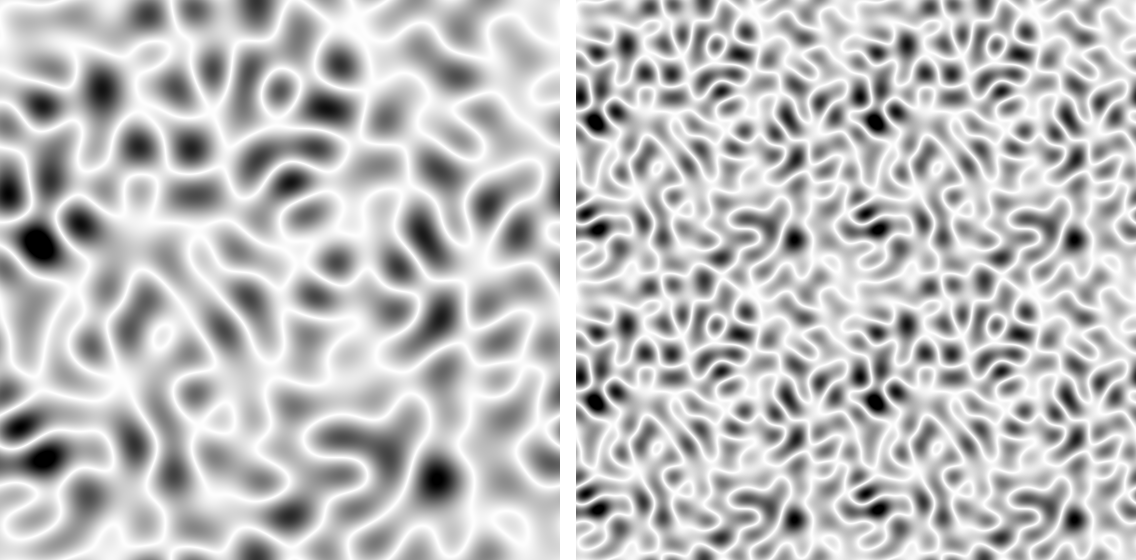
Left, the tile; right, the same tile 2 across and 2 down.
Give the GLSL for this texture, as a Shadertoy shader.

```glsl
// Soft grey cloud field folded at zero, leaving bright winding creases
// between dark blurred blobs. The field is a sum of layered sines whose
// wave vectors are whole numbers, so the canvas tiles on both axes.

const int   WAVES       = 110;     // number of layered sines
const float LOW_FREQ    = 3.5;     // slowest wave, cycles per canvas
const float HIGH_FREQ   = 10.5;    // fastest wave, cycles per canvas
const float SPREAD      = 0.335;   // standard deviation of the field
const float CREASE_SOFT = 0.012;   // rounding of the bright crease
const float SEED        = 17.0;    // picks another arrangement

const float TAU          = 6.283185;
const float GOLDEN_RATIO = 0.618034;

float hash(float n) {
    return fract(sin(n * 12.9898 + SEED) * 43758.545);
}

// Random smooth field with zero mean, periodic over the unit square
float waveField(vec2 uv) {
    float sum = 0.0;
    for (int i = 0; i < WAVES; i++) {
        float n = float(i);
        // Radii rise evenly, golden steps spread directions over a half turn
        float freq  = mix(LOW_FREQ, HIGH_FREQ, (n + 0.5) / float(WAVES));
        float angle = 0.5 * TAU * fract(n * GOLDEN_RATIO);
        vec2 wave   = floor(freq * vec2(cos(angle), sin(angle)) + 0.5);
        sum += cos(TAU * (dot(wave, uv) + hash(n)));
    }
    return sum * SPREAD * sqrt(2.0 / float(WAVES));
}

void mainImage(out vec4 fragColor, in vec2 fragCoord) {
    vec2 uv = fragCoord / iResolution.xy;

    // Fold the field at zero with a slightly rounded absolute value
    float field  = waveField(uv);
    float folded = sqrt(field * field + CREASE_SOFT * CREASE_SOFT) - 0.5 * CREASE_SOFT;

    float grey = clamp(1.0 - folded, 0.0, 1.0);
    fragColor = vec4(vec3(grey), 1.0);
}
```
